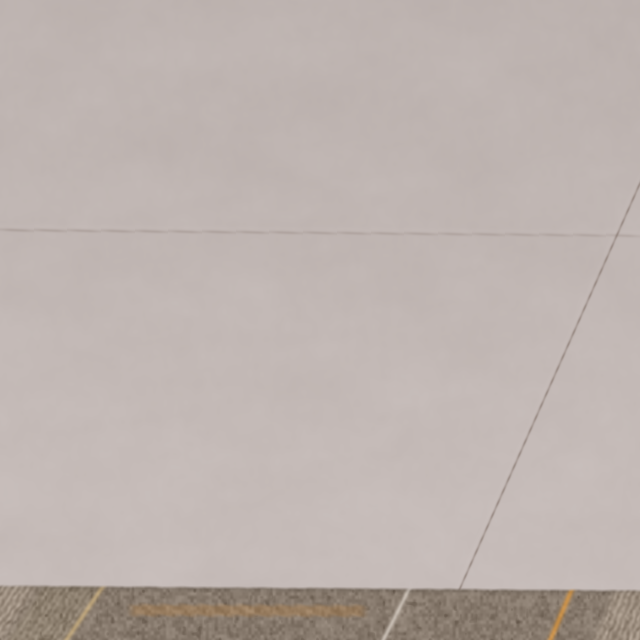
A three.js fragment shader for this texture:

```glsl
// Pale stone floor tiles with two thin seams, meeting a strip of woven carpet.
// Layered value noise mottles the stone; slanted line distances give the seams
// and coloured yarns, and fine stretched noise gives the carpet its weave.

#define STONE_TOP vec3(0.742, 0.703, 0.690)
#define STONE_LOW vec3(0.774, 0.735, 0.723)
#define SEAM_COLOR vec3(0.55, 0.49, 0.46)
#define CARPET_COLOR vec3(0.530, 0.478, 0.428)
#define WOVEN_COLOR vec3(0.620, 0.563, 0.505)
#define GOLD_YARN vec3(0.80, 0.57, 0.28)
#define CREAM_YARN vec3(0.76, 0.66, 0.49)
#define WHITE_YARN vec3(0.79, 0.75, 0.71)
#define BAR_COLOR vec3(0.605, 0.490, 0.365)
#define MOTTLE 0.026
#define GRAIN 0.16

varying vec2 vUv;

float hash(vec2 p) {
  vec3 q = fract(vec3(p.xyx) * 0.1031);
  q += dot(q, q.yzx + 33.33);
  return fract((q.x + q.y) * q.z);
}

float noise(vec2 p) {
  vec2 i = floor(p), f = fract(p);
  f = f * f * (3.0 - 2.0 * f);
  return mix(mix(hash(i), hash(i + vec2(1.0, 0.0)), f.x),
             mix(hash(i + vec2(0.0, 1.0)), hash(i + 1.0), f.x), f.y);
}

float fbm(vec2 p) {
  float sum = 0.0, gain = 0.5;
  for (int i = 0; i < 4; i++) {
    sum += gain * noise(p);
    p = mat2(1.6, 1.2, -1.2, 1.6) * p + 7.3;
    gain *= 0.68;
  }
  return sum;
}

// Signed distance to the infinite line through a and b.
float lineDist(vec2 p, vec2 a, vec2 b) {
  vec2 d = normalize(b - a);
  return dot(p - a, vec2(d.y, -d.x));
}

// Soft line profile with a rounded peak and no hard plateau.
float soft(float d, float width) {
  return exp(-d * d / (width * width));
}

vec3 stone(vec2 uv) {
  vec3 col = mix(STONE_LOW, STONE_TOP, smoothstep(0.05, 1.0, uv.y));
  float cloud = fbm(uv * vec2(8.0, 13.0) + 3.0) - 0.61;
  float fine = noise(uv * vec2(120.0, 70.0)) + noise(uv * vec2(65.0, 45.0) + 9.0) - 1.0;
  col += (MOTTLE * cloud + 0.0042 * fine) * vec3(0.95, 1.0, 1.05);
  col -= 0.006 * smoothstep(0.6, 1.1, uv.x) * smoothstep(0.5, 1.0, uv.y);

  // Cross seam: faint overlapping slanted strokes that fade at their ends.
  float phase = fract(uv.x * 19.0);
  float body = smoothstep(0.0, 0.35, phase) * smoothstep(1.0, 0.65, phase);
  float y = mix(0.6405, 0.6315, uv.x) - 0.0016 * (phase - 0.5);
  float ink = (0.15 + 0.14 * body) * mix(1.1, 0.8, uv.x);
  col = mix(col, SEAM_COLOR, ink * soft(uv.y - y, 0.0025));
  col += 0.007 * soft(uv.y - y - 0.006, 0.0035);

  // Slanted seam, thin and slightly beaded, with a light bevel on its left.
  float d = lineDist(uv, vec2(0.7188, 0.0807), vec2(1.0, 0.7135));
  float wear = 0.57 + 0.13 * sin(uv.y * 330.0);
  col += 0.007 * soft(d + 0.005, 0.003);
  return mix(col, SEAM_COLOR, wear * soft(d, 0.0020));
}

vec3 carpet(vec2 uv) {
  float slant = mix(0.70, 0.42, uv.x);
  vec2 q = vec2(uv.x - slant * uv.y, uv.y);
  float grain = 0.65 * noise(uv * vec2(210.0, 180.0)) + 0.35 * noise(uv * 110.0) - 0.5;
  float fleck = smoothstep(0.72, 1.0, noise(uv * vec2(125.0, 105.0) + 21.0));
  vec3 col = CARPET_COLOR + GRAIN * grain - 0.07 * fleck;

  // Lighter woven panels at both ends, with slanted threads.
  float left = 1.0 - smoothstep(-0.010, 0.014, q.x);
  float right = smoothstep(0.918, 0.938, q.x);
  float thread = sin(q.x * 600.0 + 3.0 * noise(uv * 90.0));
  vec3 woven = WOVEN_COLOR + 0.048 * thread + GRAIN * grain;
  col = mix(col, woven, 0.85 * max(left, right));
  float olive = smoothstep(0.0, 0.02, q.x) * (1.0 - smoothstep(0.09, 0.11, q.x));
  col += olive * (vec3(0.022, 0.022, 0.008) + 0.020 * thread);

  // Broad horizontal bar with ragged, twisted fibres.
  float ends = smoothstep(0.195, 0.215, uv.x) * (1.0 - smoothstep(0.558, 0.580, uv.x));
  float twist = sin(uv.x * 210.0 + uv.y * 300.0);
  float across = abs(uv.y - mix(0.0475, 0.0435, uv.x) - 0.001 * twist);
  float bar = ends * (1.0 - smoothstep(0.004, 0.013, across));
  col = mix(col, BAR_COLOR + 0.025 * twist + 0.10 * grain, 0.85 * bar);

  // Slanted yarns.
  float cream = lineDist(uv, vec2(0.104, 0.0), vec2(0.159, 0.081));
  float white = lineDist(uv, vec2(0.599, 0.0), vec2(0.638, 0.077));
  float gold = lineDist(uv, vec2(0.860, 0.0), vec2(0.892, 0.0755));
  col = mix(col, CREAM_YARN + 0.06 * grain, 0.85 * soft(cream, 0.0040));
  col = mix(col, WHITE_YARN + 0.06 * grain, 0.90 * soft(white, 0.0037));
  return mix(col, GOLD_YARN + 0.06 * grain, 0.92 * soft(gold, 0.0045));
}

void main() {
  float edge = mix(0.0846, 0.0770, vUv.x) + 0.001 * (noise(vec2(vUv.x * 70.0, 4.0)) - 0.5);
  float above = vUv.y - edge;
  vec3 rug = carpet(vUv) * (1.0 - 0.09 * smoothstep(-0.010, 0.0, above));
  vec3 col = mix(rug, stone(vUv), smoothstep(-0.0035, 0.0035, above));
  gl_FragColor = vec4(col, 1.0);
}
```
